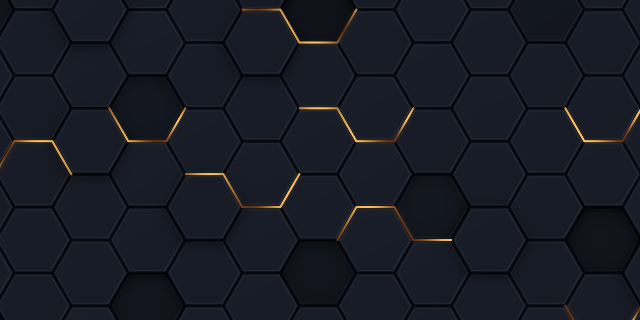
Give the GLSL for this pattern, as a WebGL 2 fragment shader.

```glsl
#version 300 es
precision highp float;
// Dark honeycomb of flat-topped hexagonal tiles with bevelled rims, about
// 11 columns by 5 rows. Some tiles are raised or sunken and cast soft shadows;
// bent gold inlays follow the joints, one per block of 3 x 3 tiles.

uniform vec2 u_resolution;
out vec4 fragColor;

const float PITCH = 0.2057;               // tile height, canvas height = 1
const vec2 ORIGIN = vec2(0.1042, 0.0443); // centre of tile (0, 0)
const float COLUMN = 0.8660254;           // column spacing in tile heights
const float RADIUS = 0.5773503;           // centre to corner
const float BLOCK = 3.0;                  // tiles per scatter block

const vec3 FACE = vec3(0.093, 0.110, 0.150);
const vec3 JOINT = vec3(0.022, 0.028, 0.052);
const vec3 RIM = vec3(0.180, 0.190, 0.240);
const vec3 BRONZE = vec3(0.40, 0.20, 0.07);
const vec3 GOLD = vec3(1.00, 0.76, 0.36);

float hash(vec2 p) {
    return fract(sin(dot(p, vec2(127.1, 311.7))) * 43758.5453);
}

vec2 direction(float degrees) {
    float a = radians(degrees);
    return vec2(cos(a), sin(a));
}

vec2 tileCentre(vec2 tile) {
    return vec2(tile.x * COLUMN, tile.y + 0.5 * mod(tile.x, 2.0));
}

// Tile whose centre lies closest to p
vec2 nearestTile(vec2 p) {
    vec2 best = vec2(0.0);
    float bestDistance = 9.0;
    for (int k = 0; k < 2; k++) {
        float column = floor(p.x / COLUMN) + float(k);
        float row = floor(p.y - 0.5 * mod(column, 2.0) + 0.5);
        float d = distance(p, tileCentre(vec2(column, row)));
        if (d < bestDistance) {
            bestDistance = d;
            best = vec2(column, row);
        }
    }
    return best;
}

// 1 for one randomly picked tile in each block, else 0
float scattered(vec2 tile, float seed) {
    vec2 block = floor(tile / BLOCK);
    vec2 pick = floor(BLOCK * vec2(hash(block + seed), hash(block + seed + 5.3)));
    return distance(tile - block * BLOCK, pick) < 0.5 ? 1.0 : 0.0;
}

float sunken(vec2 tile) {
    return scattered(tile, 17.0) * (0.5 + 0.5 * hash(tile + 2.7));
}

float tileHeight(vec2 tile) {
    return 0.7 * scattered(tile, 41.0) - sunken(tile);
}

float segmentDistance(vec2 p, vec2 a, vec2 b) {
    vec2 ab = b - a;
    return length(p - a - ab * clamp(dot(p - a, ab) / dot(ab, ab), 0.0, 1.0));
}

// Distance to a cup of three edges, with a level tail on some tiles
float inlayDistance(vec2 p, vec2 tile) {
    p.x *= hash(tile + 3.1) < 0.5 ? -1.0 : 1.0;
    p.y *= hash(tile + 8.4) < 0.25 ? -1.0 : 1.0;
    float d = 9.0;
    for (int k = 0; k < 3; k++) {
        float start = 180.0 + 60.0 * float(k);
        d = min(d, segmentDistance(p, RADIUS * direction(start), RADIUS * direction(start + 60.0)));
    }
    float tail = segmentDistance(p, vec2(RADIUS, 0.0), vec2(2.0 * RADIUS, 0.0));
    return hash(tile + 6.2) < 0.6 ? min(d, tail) : d;
}

void main() {
    vec2 p = (gl_FragCoord.xy / u_resolution.y - ORIGIN) / PITCH;
    float pixel = 1.0 / (u_resolution.y * PITCH);
    vec2 tile = nearestTile(p);
    vec2 centre = tileCentre(tile);
    vec2 local = p - centre;
    float level = tileHeight(tile);

    // Joints, shadows from higher neighbours, and nearby inlays
    float edge = 9.0, light = 1.0, rimLight = 0.0;
    float inlay = scattered(tile, 73.0) > 0.5 ? inlayDistance(local, tile) : 9.0;
    for (int k = 0; k < 6; k++) {
        vec2 normal = direction(30.0 + 60.0 * float(k));
        vec2 neighbour = nearestTile(centre + normal);
        float d = 0.5 - dot(local, normal);
        float drop = max(tileHeight(neighbour) - level, 0.0);
        light *= 1.0 - min(0.75 * drop, 0.9) * (0.65 + 0.35 * normal.y) * exp(-d / 0.085);
        if (d < edge) {
            edge = d;
            rimLight = 0.35 + 0.35 * max(dot(normal, direction(-20.0)), 0.0);
        }
        if (scattered(neighbour, 73.0) > 0.5) inlay = min(inlay, inlayDistance(local - normal, neighbour));
    }

    // Face with a faint slope and tone per tile, then rim and joint
    float tone = 1.0 + 0.07 * dot(local, direction(120.0)) + 0.06 * (hash(tile) - 0.5);
    vec3 color = FACE * tone * (1.0 - 0.3 * sunken(tile));
    float rim = smoothstep(0.02, 0.035, edge) * (1.0 - smoothstep(0.035, 0.06, edge));
    color = mix(color, RIM, rim * rimLight * (1.0 - 0.6 * sunken(tile))) * light;
    color = mix(JOINT * light, color, smoothstep(0.017 - 0.5 * pixel, 0.024 + 0.5 * pixel, edge));

    // Gold glints that fade to bronze along the inlay
    float glint = 0.5 + 0.5 * sin(5.3 * p.x + 3.7 * p.y + 2.0 * sin(1.9 * p.y));
    float line = 1.0 - smoothstep(0.016 - 0.5 * pixel, 0.016 + 0.5 * pixel, inlay);
    color += GOLD * 0.035 * exp(-inlay / 0.03);
    fragColor = vec4(mix(color, mix(BRONZE, GOLD, glint), line), 1.0);
}
```
